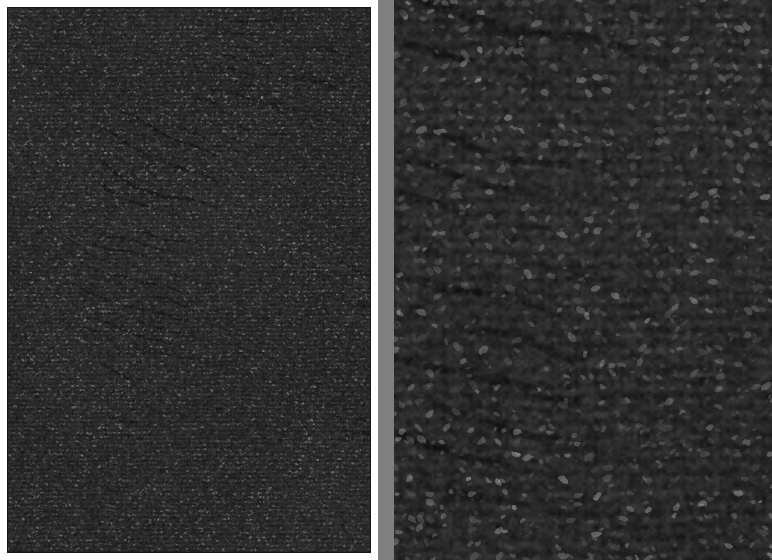
Left: the whole. Right: its middle third, enlarged.
Reproduce this texture procedurally as a WebGL 1 fragment shader.

```glsl
precision highp float;
// Charcoal rubber-backed weave with pale flecks, inside a plain white margin.
// Fine horizontal ribs and grain carry two layers of jittered flecks;
// patches of slanted, warped creases darken the surface.
uniform vec2 u_resolution;

float hash(vec2 p) {
  vec3 q = fract(vec3(p.xyx) * vec3(0.1031, 0.1030, 0.0973));
  q += dot(q, q.yzx + 33.33);
  return fract((q.x + q.y) * q.z);
}

float noise(vec2 p) {
  vec2 cell = floor(p);
  vec2 f = fract(p);
  f = f * f * (3.0 - 2.0 * f);
  float low = mix(hash(cell), hash(cell + vec2(1.0, 0.0)), f.x);
  float high = mix(hash(cell + vec2(0.0, 1.0)), hash(cell + 1.0), f.x);
  return mix(low, high, f.y);
}

// Brightest fleck near p: one per cell at most, ragged and randomly tilted.
float flecks(vec2 p, vec2 density, vec2 jitter, float chance, float size) {
  vec2 q = p * density;
  float blur = 0.6 / u_resolution.y;
  float ragged = (noise(p * 640.0) - 0.5) * 0.0012;
  float glow = 0.0;
  for (int y = -1; y <= 1; y++) {
    for (int x = -1; x <= 1; x++) {
      vec2 cell = floor(q) + vec2(float(x), float(y));
      vec2 rnd = vec2(hash(cell + 17.3), hash(cell + 71.9));
      vec2 d = (q - cell - 0.5 - (rnd - 0.5) * jitter) / density;
      float angle = (hash(cell + 5.7) - 0.5) * 2.2;
      float c = cos(angle);
      float s = sin(angle);
      d = vec2(c * d.x + s * d.y, c * d.y - s * d.x) * vec2(0.75, 1.25);
      float radius = size * (0.65 + 0.7 * rnd.x);
      float body = 1.0 - smoothstep(-blur, blur, length(d) + ragged - radius);
      float shine = hash(cell + 43.1);
      float present = step(hash(cell + 29.5), chance);
      glow = max(glow, body * present * (0.2 + 0.8 * shine * shine));
    }
  }
  return glow;
}

// Dark slanted wrinkles, gathered in soft patches and broken along their run.
float creases(vec2 p) {
  float warp = noise(p * 5.0) * 0.09 + noise(p * 17.0) * 0.016;
  float across = p.y + 0.38 * p.x + warp;
  float line = smoothstep(0.55, 1.0, sin(across * 250.0));
  float patches = smoothstep(0.42, 0.75, noise(p * 4.3 + 8.0));
  float broken = smoothstep(0.35, 0.65, noise(vec2(p.x * 14.0, across * 45.0)));
  return line * patches * broken;
}

void main() {
  vec2 p = gl_FragCoord.xy / u_resolution.y;
  float pixel = 1.0 / u_resolution.y;
  vec2 size = vec2(u_resolution.x / u_resolution.y, 1.0);

  // Ribs waver slightly, so the flecks riding on them waver too.
  vec2 cloth = p + vec2(0.0, (noise(p * vec2(22.0, 9.0)) - 0.5) * 0.003);
  float rib = cos((cloth.y * 130.0 - 0.5) * 6.2832);
  float stitch = cos(cloth.x * 190.0 * 6.2832);

  // Base tone with coarse mottling and fine grain
  float tone = 0.160 + 0.013 * rib + 0.005 * stitch;
  tone += 0.075 * (noise(cloth * vec2(240.0, 300.0)) - 0.5);
  tone += 0.060 * (noise(p * 510.0 + 40.0) - 0.5);
  tone += 0.018 * (noise(p * 7.0 + 3.0) - 0.5);
  tone -= 0.045 * creases(p);

  // Larger flecks follow the ribs, smaller ones scatter freely.
  float large = flecks(cloth, vec2(190.0, 130.0), vec2(0.8, 0.5), 0.38, 0.0018);
  float small = flecks(p + 3.0, vec2(210.0), vec2(0.9), 0.22, 0.0012);
  float patchiness = 0.75 + 0.5 * noise(p * 11.0 + 20.0);
  tone += (0.23 * large + 0.15 * small) * patchiness;

  // White margin and thin dark outline
  vec2 inset = min(p, size - p) - 0.0125;
  float inside = min(inset.x, inset.y);
  tone = mix(0.09, tone, smoothstep(0.0008, 0.0008 + 1.5 * pixel, inside));
  vec3 charcoal = vec3(tone * 0.99, tone, tone);
  float sheet = smoothstep(-0.5 * pixel, 0.5 * pixel, inside);
  gl_FragColor = vec4(mix(vec3(1.0), charcoal, sheet), 1.0);
}
```
